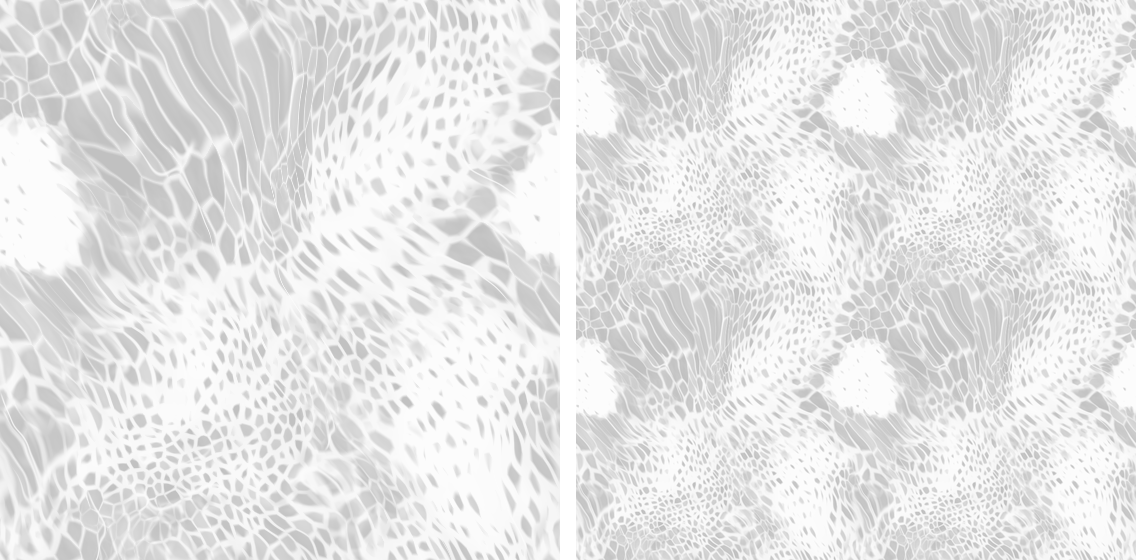
Left: one tile. Right: repeated 2 by 2.
Reproduce this texture procedurally as a WebGL 1 fragment shader.

```glsl
precision highp float;

// Pale fibrous tissue: grey elongated cells parted by thin white veins.
// Stretched cell noise on a slanted integer lattice is bent by a slow warp;
// a broad openness field shrinks the cells to dots or packs them tightly.

uniform vec2 u_resolution;

const vec3 WHITE = vec3(0.988);
const vec3 GREY = vec3(0.755);

vec2 hash2(vec2 p) {
  vec2 k = vec2(dot(p, vec2(127.1, 311.7)), dot(p, vec2(269.5, 183.3)));
  return fract(sin(k) * 43758.5453);
}

// Value noise in 0..1 that wraps after a whole number of lattice cells.
float noise(vec2 uv, vec2 period, float seed) {
  vec2 p = uv * period;
  vec2 i = floor(p);
  vec2 f = fract(p);
  f = f * f * f * (f * (f * 6.0 - 15.0) + 10.0);
  float a = hash2(mod(i, period) + seed).x;
  float b = hash2(mod(i + vec2(1.0, 0.0), period) + seed).x;
  float c = hash2(mod(i + vec2(0.0, 1.0), period) + seed).x;
  float d = hash2(mod(i + vec2(1.0, 1.0), period) + seed).x;
  return mix(mix(a, b, f.x), mix(c, d, f.x), f.y);
}

float fbm(vec2 uv, vec2 period, float seed) {
  float sum = 0.0;
  float weight = 0.5;
  for (int i = 0; i < 4; i++) {
    sum += weight * noise(uv, period, seed + float(i) * 7.0);
    period *= 2.0;
    weight *= 0.5;
  }
  return sum / 0.9375;
}

vec2 bend(vec2 uv, float period, float seed) {
  return vec2(noise(uv, vec2(period), seed),
              noise(uv, vec2(period), seed + 31.0)) - 0.5;
}

// Grey fill of wrapping cells; openness widens the white gaps.
float cells(vec2 uv, vec2 period, float openness, float seed) {
  vec2 p = uv * period;
  vec2 base = floor(p);
  float nearest = 8.0;
  float second = 8.0;
  vec2 traits = vec2(0.0);
  for (int y = -1; y <= 1; y++) {
    for (int x = -1; x <= 1; x++) {
      vec2 id = base + vec2(float(x), float(y));
      vec2 key = mod(id, period) + seed;
      float d = length(id + 0.1 + 0.8 * hash2(key) - p);
      if (d < nearest) {
        second = nearest;
        nearest = d;
        traits = hash2(key + 57.0);
      } else {
        second = min(second, d);
      }
    }
  }
  float gap = mix(-0.05, 0.4, openness) + 0.16 * (traits.x - 0.5);
  gap = max(gap, -0.08);
  float softness = mix(0.28, 0.4, clamp(openness, 0.0, 1.0));
  float fill = smoothstep(gap, gap + softness, second - nearest);
  return fill * mix(0.6, 1.0, traits.y);
}

// Signed offset to a centre on the wrapping canvas.
vec2 wrapOffset(vec2 uv, vec2 centre) {
  return fract(uv - centre + 0.5) - 0.5;
}

void main() {
  vec2 uv = gl_FragCoord.xy / u_resolution;

  // Slow bends turn the grain, small ones ripple it.
  vec2 p = uv + 0.2 * bend(uv, 3.0, 3.0) + 0.035 * bend(uv, 8.0, 11.0)
         + 0.006 * bend(uv, 28.0, 19.0);
  vec2 grain = vec2(2.0 * p.x + p.y, p.x - 2.0 * p.y);

  // Broad light and dark regions, with one bare patch and its dense rim.
  float openness = smoothstep(0.24, 0.76, fbm(p, vec2(4.0), 23.0));
  float reach = length(wrapOffset(uv, vec2(0.03, 0.64)))
              + 0.12 * (fbm(uv, vec2(9.0), 41.0) - 0.5);
  float rim = 1.0 - smoothstep(0.15, 0.28, reach);
  float patchMask = 1.0 - smoothstep(0.09, 0.15, reach);
  openness = mix(openness - 0.35 * rim, 1.5, patchMask);

  // Large and small cells take turns across the canvas.
  float large = cells(grain, vec2(13.0, 6.0), openness, 5.0);
  float small = cells(grain, vec2(23.0, 11.0), openness, 71.0);
  float sizeMask = smoothstep(0.38, 0.62, fbm(p, vec2(5.0), 83.0));
  float shade = mix(large, small, max(sizeMask, patchMask));

  // Streaky haze inside and between the cells.
  float haze = fbm(grain, vec2(15.0, 5.0), 97.0);
  float dense = 1.0 - clamp(openness, 0.0, 1.0);
  shade = shade * (0.75 + 0.45 * haze) + 0.4 * dense * haze * (1.0 - shade);

  // Fine broken veins running with the grain.
  float ridge = abs(noise(grain, vec2(11.0, 4.0), 113.0) - 0.5);
  float vein = 1.0 - smoothstep(0.0, 0.06, ridge);
  vein *= smoothstep(0.4, 0.65, noise(p, vec2(14.0), 127.0));
  shade *= 1.0 - 0.8 * vein;

  gl_FragColor = vec4(mix(WHITE, GREY, clamp(shade, 0.0, 1.0)), 1.0);
}
```
